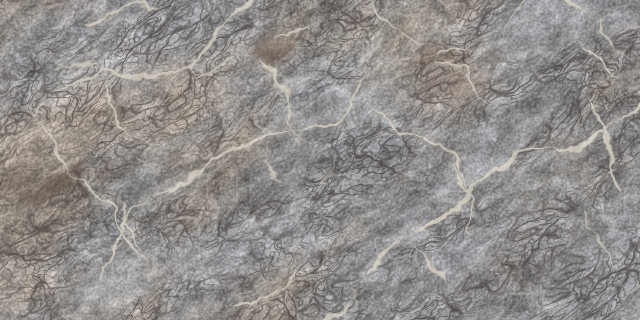
This texture is drawn by a WebGL 2 fragment shader. Its source:

```glsl
#version 300 es
precision highp float;
// Grey brecciated marble: diagonal grain, dark crackle, rusty patches and cream veins.

uniform vec2 u_resolution;
out vec4 fragColor;

const float GRAIN_ANGLE = 0.62;              // main direction of the stone, radians
const vec2  GRAIN_STRETCH = vec2(0.68, 1.25);
const float BASE_LEVEL = 0.592;
const float CLOUD_CONTRAST = 0.24;
const float MOTTLE_CONTRAST = 0.36;
const float SPECKLE_CONTRAST = 0.15;
const float CRACK_STRENGTH = 0.62;
const vec3  COOL_TINT = vec3(0.990, 0.998, 1.018);
const vec3  WARM_TINT = vec3(1.050, 0.990, 0.930);
const vec3  CRACK_COLOR = vec3(0.215, 0.180, 0.170);
const vec3  RUST_COLOR = vec3(0.400, 0.335, 0.290);
const vec3  VEIN_COLOR = vec3(0.815, 0.790, 0.745);
const int   LONG_VEINS = 3;
const int   VEINS = 19;
const float LONG_WIDTH = 0.0085;
const float SHORT_WIDTH = 0.0055;

vec2 hash2(vec2 p) {
    vec3 h = fract(p.xyx * vec3(0.1031, 0.1030, 0.0973));
    h += dot(h, h.yzx + 33.33);
    return fract((h.xx + h.yz) * h.zy);
}

float cornerSlope(vec2 cell, vec2 offset) {
    float a = 6.2832 * hash2(cell).x;
    return dot(vec2(cos(a), sin(a)), offset);
}

// Gradient noise, about -0.7 to 0.7
float noise(vec2 p) {
    vec2 i = floor(p), f = p - i;
    vec2 u = f * f * f * (f * (f * 6.0 - 15.0) + 10.0);
    vec2 e = vec2(0.0, 1.0);
    return mix(mix(cornerSlope(i, f), cornerSlope(i + e.yx, f - e.yx), u.x),
               mix(cornerSlope(i + e, f - e), cornerSlope(i + e.yy, f - e.yy), u.x), u.y);
}

mat2 rotation(float a) {
    return mat2(cos(a), -sin(a), sin(a), cos(a));
}

float fbm(vec2 p) {
    float sum = 0.0, amp = 0.5;
    mat2 turn = 2.03 * rotation(0.5);
    for (int k = 0; k < 5; k++) {
        sum += amp * noise(p);
        p = turn * p + 17.3;
        amp *= 0.55;
    }
    return sum;
}

vec2 wobble(vec2 p, float freq) {
    return vec2(noise(p * freq + 5.2), noise(p * freq + 41.7));
}

// Thin line along the zero level of the noise
float crack(vec2 p, float freq, float width) {
    return 1.0 - smoothstep(0.0, width, abs(noise(p * freq + freq)));
}

// x: vein body, y: soft pale halo
vec2 veins(vec2 p, float pixel) {
    vec2 result = vec2(0.0);
    vec2 bent = p + 0.045 * wobble(p, 6.0) + 0.018 * wobble(p, 19.0) + 0.007 * wobble(p, 55.0);
    for (int i = 0; i < VEINS; i++) {
        float n = float(i);
        bool isLong = i < LONG_VEINS;
        vec2 rnd = hash2(vec2(n, 7.0));
        vec2 center = isLong ? vec2(0.35 + 0.6 * n, 0.78 - 0.22 * n)
                             : fract(n * vec2(0.7549, 0.5698) + 0.13) * vec2(2.0, 1.0);
        float tilt = isLong ? GRAIN_ANGLE - 0.08 : (rnd.x < 0.5 ? 0.45 : -0.95) + 0.5 * (rnd.y - 0.5);
        float reach = isLong ? 0.95 : 0.12 + 0.2 * rnd.y;
        vec2 q = rotation(tilt) * (bent - center);
        float bend = isLong ? 0.24 * noise(vec2(q.x * 2.3, n * 9.1 + 0.4))
                            : 0.09 * noise(vec2(q.x * 6.0, n * 5.3 + 0.4));
        float d = abs(q.y + bend);
        float swell = noise(vec2(q.x * 9.0 + n * 3.7, n + 0.5));
        float fade = 1.0 - smoothstep(0.5 * reach, reach, abs(q.x));
        float width = (isLong ? LONG_WIDTH : SHORT_WIDTH) * (0.55 + 1.3 * swell) * fade;
        float body = 1.0 - smoothstep(width - pixel, width + pixel, d);
        body *= smoothstep(0.0, 0.0025, width);
        float halo = fade * exp(-d / (isLong ? 0.02 : 0.012));
        result = max(result, vec2(body, halo));
    }
    return result;
}

void main() {
    vec2 p = gl_FragCoord.xy / u_resolution.y;
    float pixel = 1.0 / u_resolution.y;
    vec2 g = rotation(GRAIN_ANGLE) * p * GRAIN_STRETCH;
    vec2 w = g + 0.05 * wobble(g, 5.0) + 0.022 * wobble(g, 16.0) + 0.008 * wobble(g, 47.0);

    // Stone body: clouds, mottling and speckle
    float cloud = fbm(w * 2.6 + 3.1);
    float mottle = fbm(w * 19.0);
    float speckle = noise(p * 118.0) + 0.6 * noise(g * 71.0);
    float level = BASE_LEVEL + CLOUD_CONTRAST * cloud + MOTTLE_CONTRAST * mottle
                + SPECKLE_CONTRAST * speckle;
    float warmth = smoothstep(-0.2, 0.28, fbm(w * 2.1 + 23.0) + 0.12 * (0.8 - p.x));
    vec3 color = level * mix(COOL_TINT, WARM_TINT, warmth);

    // Shear bands gather the cracks and the rust
    float shear = 1.0 - smoothstep(0.0, 0.2, abs(noise(w * vec2(1.5, 3.6) + 8.4)));
    float broken = smoothstep(-0.22, 0.3, fbm(w * 4.3 + 61.0) + 0.2 * shear);
    float rust = shear * smoothstep(0.0, 0.3, fbm(w * 6.0 + 90.0)) * (0.3 + 0.7 * warmth);
    color = mix(color, RUST_COLOR, 0.6 * rust);
    float lines = max(crack(w, 8.0, 0.05), max(0.85 * crack(w, 19.0, 0.09), 0.7 * crack(w, 41.0, 0.14)));
    color = mix(color, CRACK_COLOR, CRACK_STRENGTH * lines * broken);

    // Pale hairlines and cream veins
    float hair = crack(w + 31.0, 6.5, 0.035) * smoothstep(0.0, 0.25, noise(w * 5.0 + 12.0));
    color = mix(color, VEIN_COLOR, 0.4 * hair);
    vec2 vein = veins(p, pixel);
    color = mix(color, VEIN_COLOR * (0.94 + 0.2 * mottle), 0.25 * vein.y);
    color = mix(color, VEIN_COLOR + 0.12 * mottle + 0.04 * speckle, 0.92 * vein.x);

    fragColor = vec4(clamp(color, 0.0, 1.0), 1.0);
}
```
